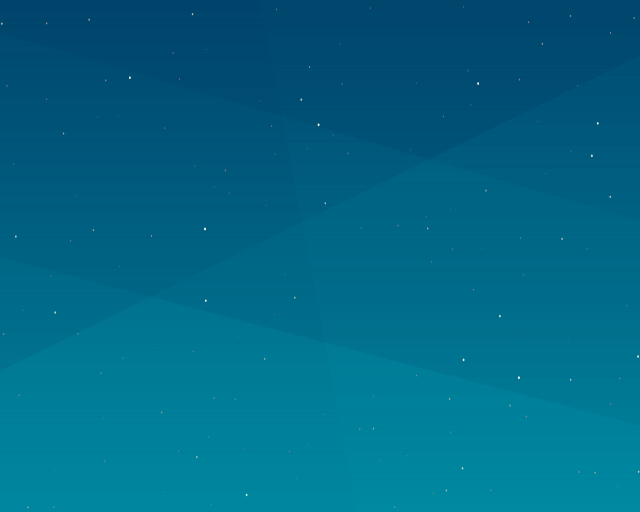
This background is drawn by a Shadertoy shader. Its source:

```glsl
// Teal night sky of overlapping translucent facets, with tiny scattered stars.

float hash(vec2 p) {
    return fract(sin(dot(p, vec2(127.1, 311.7))) * 43758.5453);
}

// Soft step from 0 to 1 across a boundary, about one pixel wide
float edge(float d) {
    float px = 0.7 / iResolution.y;
    return smoothstep(-px, px, d);
}

// Smooth noise that varies only from row to row
float rowNoise(float y) {
    float row = floor(y);
    return mix(hash(vec2(row, 5.0)), hash(vec2(row + 1.0, 5.0)), smoothstep(0.0, 1.0, y - row));
}

// One tiny star in each occupied grid cell: rgb tint, alpha coverage
vec4 stars(vec2 p) {
    float px = 1.0 / iResolution.y;
    vec2 cell = floor(p * 14.0);
    vec2 jitter = vec2(hash(cell), hash(cell + 17.3));
    vec2 offset = p - (cell + 0.05 + 0.9 * jitter) / 14.0;
    offset.y *= 0.75;

    float power = hash(cell + 41.9);
    float glow = 0.15 + 0.5 * power + 0.35 * pow(power, 6.0);
    float radius = mix(0.0010, 0.0018, pow(power, 4.0));
    float shape = 1.0 - smoothstep(radius - 0.5 * px, radius + 0.6 * px, length(offset));
    float present = step(0.45, hash(cell + 73.1));

    vec3 tint = mix(vec3(0.9, 0.6, 0.55), vec3(0.98, 0.97, 0.9), smoothstep(0.65, 0.95, power));
    return vec4(tint, shape * glow * present);
}

void mainImage(out vec4 fragColor, in vec2 fragCoord) {
    vec2 uv = fragCoord / iResolution.xy;
    float x = uv.x;
    float depth = 1.0 - uv.y; // 0 at the top, 1 at the bottom

    // Vertical gradient, lightened on the far side of each facet line
    float light = 0.259 + 0.205 * depth;
    light += 0.018 * edge(depth - 0.065 - 0.367 * x);
    light += 0.024 * edge(depth - 0.725 + 0.617 * x);
    light += 0.026 * edge(depth - 0.502 - 0.329 * x);
    light += 0.009 * edge(x - 0.406 - 0.152 * depth);

    // Broad plateaus, flattest in the dark, middle and bright tones
    float plateau = -0.005 * sin(57.12 * (light - 0.29));

    // Fine horizontal bands whose borders break up into thin rows
    float level = light / 0.00971 + 1.0 * (rowNoise(depth * 205.0) - 0.5);
    float band = fract(level);
    light += 0.0095 * (0.5 - band) * (1.0 - smoothstep(0.93, 1.0, band));

    light += plateau;
    vec3 color = vec3(0.0, light, 0.216 + 0.773 * light);

    // Stars
    vec4 star = stars(vec2(x * iResolution.x / iResolution.y, depth));
    color = mix(color, star.rgb, star.a);

    fragColor = vec4(color, 1.0);
}
```
